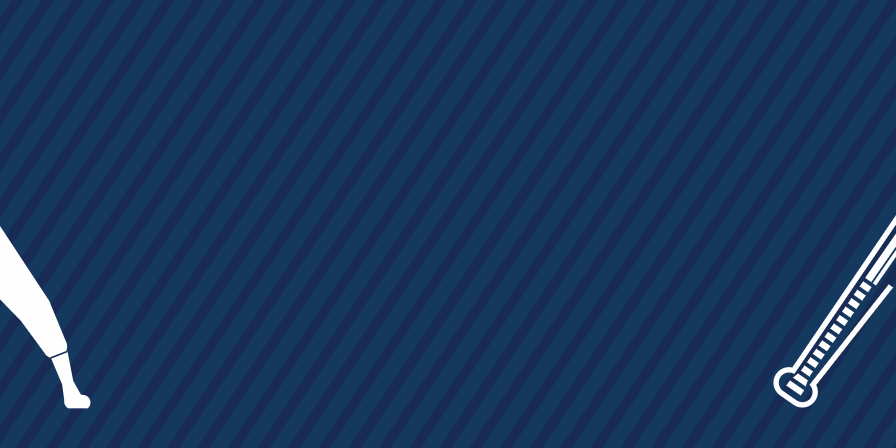
This background is drawn by a Shadertoy shader. Its source:

```glsl
// Navy diagonal stripes with a white leg silhouette at left and an outlined bat at right.

const float GRID = 384.0;                      // design units per canvas height
const vec3 STRIPE_LIGHT = vec3(0.08, 0.22, 0.37);
const vec3 STRIPE_DARK = vec3(0.09, 0.17, 0.33);
const vec3 WHITE = vec3(0.995);

const float STRIPE_PERIOD = 25.93;             // measured along x
const float STRIPE_CENTRE = 15.2;
const float STRIPE_SLOPE = 1.5;
const float DARK_SHARE = 0.4;

const vec2 KNOB = vec2(682.0, 332.0);
const vec2 BAT_AXIS = vec2(0.571, -0.821);
const float OUTLINE = 2.3;                     // half width of the bat outline
const float DASH_PERIOD = 8.8;
const float GRIP_START = -5.0;
const float GRIP_END = 109.0;

float coverage(float d, float pixel) {
    return clamp(0.5 - d / pixel, 0.0, 1.0);
}

// Capsule whose radius changes from ra to rb
float limb(vec2 p, vec2 a, vec2 b, float ra, float rb) {
    vec2 ab = b - a;
    float t = clamp(dot(p - a, ab) / dot(ab, ab), 0.0, 1.0);
    return length(p - a - ab * t) - mix(ra, rb, t);
}

float stripes(vec2 p) {
    float s = p.x + p.y / STRIPE_SLOPE - STRIPE_CENTRE;
    float offset = abs(s - STRIPE_PERIOD * round(s / STRIPE_PERIOD));
    return (offset - 0.5 * DARK_SHARE * STRIPE_PERIOD)
         / length(vec2(1.0, 1.0 / STRIPE_SLOPE));
}

float leg(vec2 p) {
    vec2 knee = vec2(29.0, 265.0);
    vec2 ankle = vec2(58.0, 328.0);
    float d = limb(p, vec2(-20.0, 204.0), knee, 22.5, 15.0);
    d = min(d, limb(p, knee, vec2(47.0, 297.0), 15.0, 10.5));
    d = min(d, limb(p, vec2(51.0, 305.0), ankle, 7.5, 5.0));

    // Foot with a flat sole
    float foot = limb(p, ankle, vec2(63.0, 343.0), 5.0, 8.0);
    foot = min(foot, limb(p, vec2(62.0, 344.0), vec2(71.0, 345.0), 7.0, 6.5));
    d = min(d, max(foot, p.y - 350.0));

    // Cuff line
    float cuff = limb(p, vec2(43.0, 307.0), vec2(57.0, 301.5), 0.7, 0.7);
    return max(d, -cuff);
}

float bat(vec2 p) {
    // Local frame: u runs along the bat, v across it
    vec2 q = p - KNOB;
    float u = dot(q, BAT_AXIS);
    float v = dot(q, vec2(-BAT_AXIS.y, BAT_AXIS.x));

    // Outline of knob and flaring handle together
    float knob = limb(vec2(u, v), vec2(0.0, -7.0), vec2(0.0, 7.0), 11.0, 11.0);
    float handle = abs(v - 0.3 - 0.025 * u) - (10.0 + 0.035 * u);
    float body = min(knob, max(handle, -u));
    float outline = abs(body) - OUTLINE;
    outline = max(outline, min(u - 118.0, v));

    // Dashed grip, wider inside the knob
    float along = abs(fract((u - GRIP_START) / DASH_PERIOD) - 0.5) * DASH_PERIOD;
    float halfWidth = mix(7.5, 4.4, smoothstep(0.0, 16.0, u));
    float grip = max(along - 2.7, abs(v) - halfWidth);
    grip = max(grip, max(GRIP_START - u, u - GRIP_END));

    // Solid barrel highlight, split by a thin gap
    float barrel = max(abs(v - 1.0) - 5.7, 111.0 - u);
    barrel = max(barrel, 0.8 - abs(v - 2.5));

    return min(outline, min(grip, barrel));
}

void mainImage(out vec4 fragColor, in vec2 fragCoord) {
    // Design grid measured down from the top left corner
    float pixel = GRID / iResolution.y;
    vec2 p = vec2(fragCoord.x, iResolution.y - fragCoord.y) * pixel;

    vec3 color = mix(STRIPE_LIGHT, STRIPE_DARK, coverage(stripes(p), pixel));
    color = mix(color, WHITE, coverage(min(leg(p), bat(p)), pixel));
    fragColor = vec4(color, 1.0);
}
```
